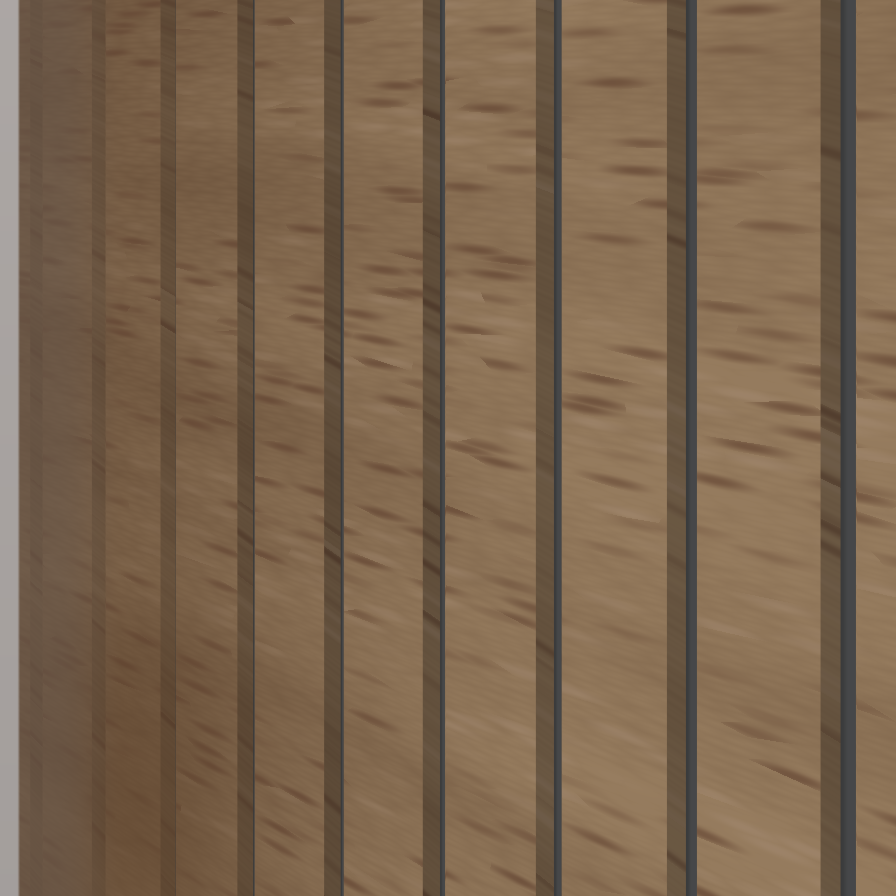
Give the GLSL for this texture, as a Shadertoy shader.

```glsl
// Vertical wooden slats with dark gaps, receding to a pale wall on the left.

const vec3 WOOD_LIGHT  = vec3(0.565, 0.463, 0.350);
const vec3 WOOD_DARK   = vec3(0.425, 0.325, 0.235);
const vec3 STREAK_DARK = vec3(0.385, 0.265, 0.195);
const vec3 STREAK_PALE = vec3(0.645, 0.545, 0.455);
const vec3 DEEP_STAIN  = vec3(0.360, 0.255, 0.165);
const vec3 HAZE        = vec3(0.405, 0.345, 0.300);
const vec3 GAP_COLOR   = vec3(0.275, 0.280, 0.285);
const vec3 WALL_COLOR  = vec3(0.660, 0.640, 0.630);

const float WALL_EDGE = 0.021;  // right end of the pale wall
const float FACE_END  = 0.792;  // share of a repeat taken by the front face
const float HORIZON   = 0.92;   // height at which the grain runs level

vec2 hash2(vec2 p) {
    return fract(sin(vec2(dot(p, vec2(127.1, 311.7)),
                          dot(p, vec2(269.5, 183.3)))) * 43758.5);
}

// Cellular noise: distance to the nearest point, and that point's random id.
vec2 cellular(vec2 p) {
    vec2 cell = floor(p), local = fract(p);
    vec2 nearest = vec2(8.0, 0.0);
    for (int j = -1; j <= 1; j++) {
        for (int i = -1; i <= 1; i++) {
            vec2 offset = vec2(i, j);
            vec2 point = hash2(cell + offset);
            float dist = length(offset + point - local);
            if (dist < nearest.x) {
                nearest = vec2(dist, fract(point.x * 7.3 + point.y * 13.7));
            }
        }
    }
    return nearest;
}

// Broad, wavering bands in about -1..1.
float layeredSines(vec2 p) {
    float sum = 0.0, amplitude = 0.5;
    for (int i = 0; i < 4; i++) {
        sum += amplitude * sin(p.y + 1.3 * sin(p.x + 0.3 * p.y));
        p = p * vec2(1.6, 1.9) + vec2(1.7, 4.1);
        amplitude *= 0.6;
    }
    return sum;
}

// Soft-edged strip from start to stop.
float strip(float x, float start, float stop, float soft) {
    return smoothstep(start - soft, start, x) * (1.0 - smoothstep(stop - soft, stop, x));
}

// Wood colour; grain.x runs along the fibres, grain.y across them.
vec3 wood(vec2 grain, float light) {
    float bands = layeredSines(grain * vec2(0.5, 22.0));
    float clusters = layeredSines(grain * vec2(0.8, 15.0) + 5.0);
    float fibre = cellular(grain * vec2(4.0, 240.0)).x;
    float tone = light + 0.20 * bands + 0.22 * (0.5 - fibre);
    vec3 color = mix(WOOD_DARK, WOOD_LIGHT, clamp(tone, -0.3, 1.15));

    // Tapered dashes, thin and gathered into clusters.
    vec2 dash = cellular(grain * vec2(1.5, 95.0));
    float body = 1.0 - smoothstep(0.05, 0.55, dash.x);
    float dark = body * smoothstep(0.55, 0.95, dash.y + 0.25 * clusters);
    float pale = body * smoothstep(0.68, 0.98, 1.0 - dash.y + 0.3 * bands);
    color = mix(color, STREAK_DARK, 0.65 * dark);
    return mix(color, STREAK_PALE, 0.45 * pale * light);
}

void mainImage(out vec4 fragColor, in vec2 fragCoord) {
    vec2 uv = fragCoord / iResolution.xy;

    // Perspective: slat number across, grain lines fanning out from the left.
    float along = (uv.x - 0.0482) / (0.0642 + 0.05154 * uv.x);
    float across = (uv.y - HORIZON) / (1.0 + 0.803 * uv.x);
    float slat = floor(along);
    float f = along - slat;
    float soft = 1.3 * fwidth(along);

    // Front faces, with a small grain shift from slat to slat.
    float shift = 0.006 * (hash2(vec2(slat, 3.0)).x - 0.5);
    float light = smoothstep(-0.15, 0.72, uv.x) - 0.12 * smoothstep(0.8, 1.0, uv.y);
    vec3 color = wood(vec2(along, across + shift), light);

    // Shaded slat sides with short level ticks of grain.
    float sideShade = mix(0.92, 0.71, smoothstep(0.0, 0.4, uv.x));
    vec3 side = wood(vec2(slat + 0.9, across + 0.03 * f), light) * sideShade;
    color = mix(color, side, strip(f, FACE_END, 1.0, soft));

    // Warm stain low on the left, and a greyer haze beside the wall.
    float stain = exp(-dot((uv - vec2(0.15, 0.08)) * vec2(9.0, 4.0),
                           (uv - vec2(0.15, 0.08)) * vec2(9.0, 4.0)));
    color = mix(color, DEEP_STAIN, 0.45 * stain);
    color = mix(color, HAZE, 0.5 * (1.0 - smoothstep(0.06, 0.14, uv.x)));

    // Gaps open up as the view swings round towards the right.
    float gapWidth = max(0.0, 0.0145 * slat - 0.012);
    float gap = strip(f, 1.0 - gapWidth, 1.0, soft) * step(0.001, gapWidth);
    float gapDepth = 0.82 + 0.18 * smoothstep(1.0 - gapWidth, 1.0 - 0.5 * gapWidth, f);
    color = mix(color, GAP_COLOR * gapDepth, gap);

    // Pale wall at the far left.
    float wall = 1.0 - smoothstep(WALL_EDGE - 0.002, WALL_EDGE + 0.002, uv.x);
    color = mix(color, WALL_COLOR * (0.97 + 0.05 * uv.y), wall);

    fragColor = vec4(color, 1.0);
}
```
